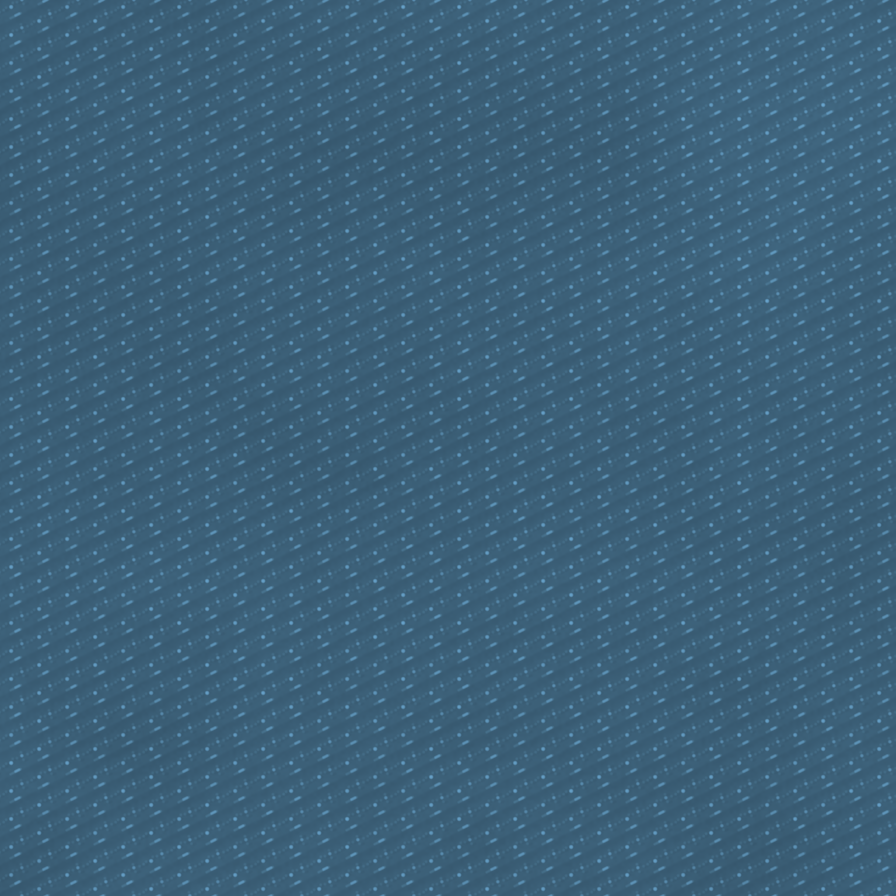
A WebGL 1 fragment shader for this texture:

```glsl
precision highp float;
// Blue woven cloth: half-drop rows of small pale dashes and dots with faint mottling.
uniform vec2 u_resolution;

const float REPEATS = 32.0;       // cells across and down
const float SLANT = 0.5;          // rise of a row per cell across
const float SOFTNESS = 0.04;      // edge blur, in cells
const float SPECKS = 8.0;         // faint flecks per cell
const float WEAR = 0.05;          // strength of the broad mottling
const float VARIATION = 0.2;      // brightness change between repeats
const vec3 GAP_COLOR = vec3(0.221, 0.355, 0.446);
const vec3 BASE_COLOR = vec3(0.233, 0.373, 0.466);
const vec3 THREAD_COLOR = vec3(0.275, 0.440, 0.545);
const vec3 GLINT_COLOR = vec3(0.410, 0.645, 0.805);

float hash(vec2 p) {
  vec3 q = fract(vec3(p.xyx) * 0.1031);
  q += dot(q, q.yzx + 33.33);
  return fract((q.x + q.y) * q.z);
}

float noise(vec2 p) {
  vec2 i = floor(p);
  vec2 f = fract(p);
  f = f * f * (3.0 - 2.0 * f);
  float low = mix(hash(i), hash(i + vec2(1.0, 0.0)), f.x);
  float high = mix(hash(i + vec2(0.0, 1.0)), hash(i + vec2(1.0, 1.0)), f.x);
  return mix(low, high, f.y);
}

// Coverage of a repeating stitch; halfLength 0 makes a round dot.
float stitch(vec2 weave, vec2 center, float halfLength, float radius, float blur) {
  vec2 shifted = weave - center + 0.5;
  vec2 d = fract(shifted) - 0.5;
  d.y += d.x * SLANT;
  vec2 along = normalize(vec2(1.0, SLANT));
  d -= along * clamp(dot(d, along), -halfLength, halfLength);
  float strength = 1.0 - VARIATION * hash(floor(shifted) + center * 17.0);
  return strength * (1.0 - smoothstep(radius - blur, radius + blur, length(d)));
}

void main() {
  float size = min(u_resolution.x, u_resolution.y);
  vec2 uv = gl_FragCoord.xy / size;
  vec2 weave = uv * REPEATS;
  weave.y -= weave.x * SLANT;
  float blur = max(SOFTNESS, 0.6 * REPEATS / size);

  // Slanted ridges with a slightly darker gap below each thread
  float row = fract(weave.y);
  float ridge = smoothstep(0.04, 0.18, row) * (1.0 - smoothstep(0.65, 1.0, row));
  vec3 color = mix(GAP_COLOR, BASE_COLOR, ridge);

  // Light and dark flecks scattered over the ridges
  float flecks = 0.0;
  float pits = 0.0;
  for (float i = 0.0; i < SPECKS; i++) {
    vec2 center = vec2(fract(0.13 + i * 0.618), 0.2 + 0.65 * hash(vec2(i, 7.0)));
    flecks = max(flecks, stitch(weave, center, 0.0, 0.045, blur));
    pits = max(pits, stitch(weave, center + vec2(0.11, -0.07), 0.03, 0.045, blur));
  }
  color = mix(color, GAP_COLOR, 0.8 * pits);
  color = mix(color, THREAD_COLOR, 0.7 * flecks);

  // Broken pale thread along the row, then the brighter glints
  float thread = stitch(weave, vec2(0.56, 0.16), 0.20, 0.04, blur);
  color = mix(color, THREAD_COLOR, thread);
  float glint = 0.65 * stitch(weave, vec2(0.62, 0.17), 0.07, 0.045, blur);
  glint = max(glint, 0.85 * stitch(weave, vec2(0.40, 0.55), 0.0, 0.065, blur));
  glint = max(glint, 0.65 * stitch(weave, vec2(0.78, 0.62), 0.0, 0.055, blur));
  color = mix(color, GLINT_COLOR, glint);

  // Broad fading, lighter toward the upper right, with fine grain
  float mottle = 0.65 * noise(uv * 6.0) + 0.35 * noise(uv * 17.0) - 0.5;
  float fade = 1.0 - smoothstep(0.0, 0.45, distance(uv, vec2(0.96, 0.88)));
  float grain = noise(uv * REPEATS * 8.0) - 0.5;
  color *= 1.0 + WEAR * (1.5 * mottle + 1.2 * fade + 0.7 * grain);

  gl_FragColor = vec4(color, 1.0);
}
```
